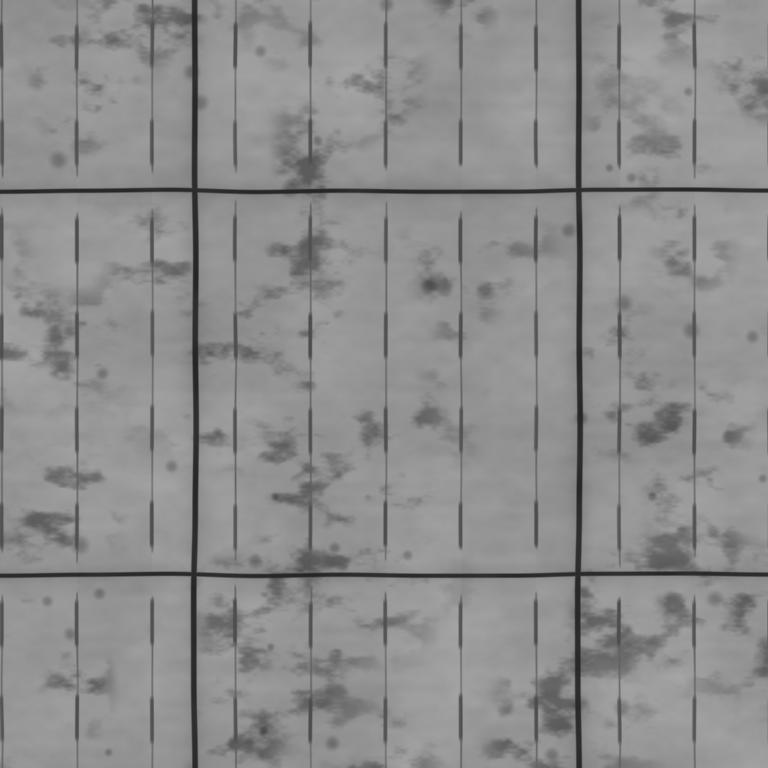
Write a Shadertoy shader that draws this texture.

```glsl
const float PANEL = 0.5;                       // panel pitch
const vec2 PANEL_ORIGIN = vec2(0.2535, 0.2515);
const vec2 SEAM_HALF = vec2(0.0036, 0.0027);   // vertical, horizontal
const float GROOVE_FIRST = 0.0534;
const float GROOVE_PITCH = 0.0979;
const float DASH_FIRST = 0.064;
const float DASH_PITCH = 0.1243;
const float DASH_HALF = 0.029;

const float CONCRETE = 0.595;
const float GROOVE_TONE = 0.37;
const float DASH_TONE = 0.30;
const float SEAM_TONE = 0.145;

float hash(vec2 p) {
    return fract(sin(dot(p, vec2(127.1, 311.7))) * 43758.5453);
}

float noise(vec2 p) {
    vec2 i = floor(p), f = fract(p);
    f = f * f * (3.0 - 2.0 * f);
    return mix(mix(hash(i), hash(i + vec2(1, 0)), f.x),
               mix(hash(i + vec2(0, 1)), hash(i + vec2(1, 1)), f.x), f.y);
}

float fbm(vec2 p) {
    float sum = 0.0, amp = 0.533;
    for (int i = 0; i < 4; i++) {
        sum += amp * noise(p);
        p = p * 2.03 + 17.3;
        amp *= 0.5;
    }
    return sum;
}

float stroke(float dist, float halfWidth, float blur) {
    return 1.0 - smoothstep(halfWidth - blur, halfWidth + blur, dist);
}

// Small round stains, at most one per cell
float spots(vec2 p, float cells, float chance) {
    vec2 q = p * cells, cell = floor(q);
    float sum = 0.0;
    for (int y = -1; y <= 1; y++)
    for (int x = -1; x <= 1; x++) {
        vec2 id = cell + vec2(x, y);
        vec2 center = id + vec2(hash(id + 3.1), hash(id + 8.7));
        float radius = mix(0.08, 0.2, hash(id + 5.3));
        float present = step(hash(id + 1.9), chance);
        sum += present * (1.0 - smoothstep(0.2, 1.3, length(q - center) / radius));
    }
    return min(sum, 1.0);
}

// Clouded surface with clustered stains and faint level streaks
float concrete(vec2 p) {
    float cloud = fbm(p * vec2(7.0, 9.0)) - 0.5;
    float grain = fbm(p * vec2(45.0, 60.0) + 31.0) - 0.5;
    float streak = noise(p * vec2(9.0, 95.0) + 5.0) - 0.5;
    float cluster = smoothstep(0.35, 0.75, noise(p * vec2(10.0, 9.0) + 43.0));
    float blotch = smoothstep(0.47, 0.78, fbm(p * vec2(25.0, 37.0) + 11.0)) * cluster;
    return CONCRETE + 0.11 * cloud + 0.045 * grain + 0.018 * streak
         - 0.21 * blotch - 0.13 * spots(p, 15.0, 0.17);
}

// Thin groove with thicker dashes; x is its coverage, y that of the dashes
vec2 groove(vec2 local, vec2 panelId, float blur) {
    float index = clamp(round((local.x - GROOVE_FIRST) / GROOVE_PITCH), 0.0, 4.0);
    vec2 id = panelId * 7.0 + vec2(index, 2.0);
    float sway = 0.0016 * (noise(vec2(local.y * 14.0, hash(id) * 50.0)) - 0.5);
    float across = local.x - GROOVE_FIRST - index * GROOVE_PITCH + sway;

    float low = mix(0.008, 0.035, hash(id + 2.3));
    float high = PANEL - mix(0.012, 0.03, hash(id + 4.9));
    float span = smoothstep(low - 0.004, low + 0.004, local.y)
               * (1.0 - smoothstep(high - 0.004, high + 0.004, local.y));
    float strength = mix(0.65, 1.0, noise(vec2(local.y * 25.0, hash(id) * 90.0)));
    float thin = stroke(abs(across), 0.0011, blur) * span * strength;

    float row = clamp(round((local.y - DASH_FIRST) / DASH_PITCH), 0.0, 3.0);
    float shift = 0.006 * (hash(id + row * 1.7) - 0.5);
    float along = abs(local.y - DASH_FIRST - row * DASH_PITCH - shift);
    float dash = stroke(abs(across + 0.0006), 0.0024, blur)
               * stroke(along, DASH_HALF, 0.005);
    return vec2(thin, dash * mix(0.75, 1.0, hash(id + row * 3.1)));
}

void mainImage(out vec4 fragColor, in vec2 fragCoord) {
    vec2 uv = fragCoord / iResolution.xy;
    float blur = max(1.0 / min(iResolution.x, iResolution.y), 0.0014);

    // Panel cell, with slightly wavering seams
    vec2 waver = 0.004 * (vec2(noise(vec2(uv.y * 9.0, 4.0)),
                               noise(vec2(uv.x * 9.0, 13.0))) - 0.5);
    vec2 grid = uv - PANEL_ORIGIN;
    vec2 panelId = floor(grid / PANEL);
    vec2 local = grid - panelId * PANEL;
    vec2 seamDist = abs(mod(grid + waver + 0.5 * PANEL, PANEL) - 0.5 * PANEL);

    // Surface, boards and shading beside the seams
    float board = floor((local.x - GROOVE_FIRST) / GROOVE_PITCH);
    float tone = concrete(uv);
    tone += 0.02 * (hash(panelId * 5.0 + board) - 0.5);
    tone -= 0.07 * exp(-min(seamDist.x, seamDist.y) / 0.012);

    // Grooves, then seams
    vec2 cut = groove(local, panelId, blur);
    tone = mix(tone, GROOVE_TONE, cut.x);
    tone = mix(tone, DASH_TONE, cut.y);
    float seam = max(stroke(seamDist.x, SEAM_HALF.x, blur),
                     stroke(seamDist.y, SEAM_HALF.y, blur));
    tone = mix(tone, SEAM_TONE, seam * mix(0.88, 1.0, noise(uv * 30.0)));

    fragColor = vec4(vec3(tone), 1.0);
}
```
